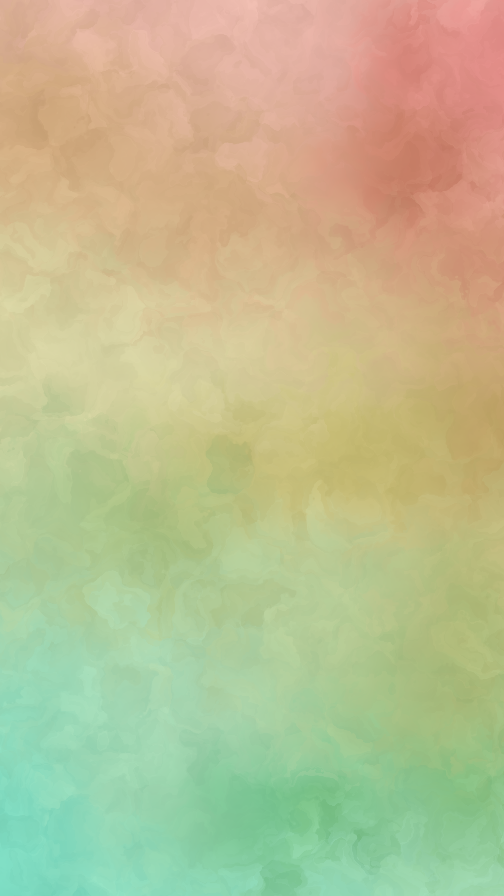
A WebGL 1 fragment shader for this background:

```glsl
precision highp float;
// Soft watercolour background: a tilted pink-to-aqua gradient is overlaid with
// broad pigment stains. Layered noise bends their outlines, and ragged cells
// at three sizes add the small crisp patches of overlapping dried paint.

uniform vec2 u_resolution;

#define TILT 0.22           // how far the gradient drops towards the right
#define BLEED 0.10          // bending of the stain outlines
#define PATCH_SHIFT 0.042   // colour displacement inside each patch
#define PATCH_TONE 0.034    // brightness change between patches
#define GRAIN_TONE 0.045    // brightness of the fine mottling
#define PATCH_SCALE 20.0    // largest patches per canvas height
#define RAGGEDNESS 0.075    // fraying of the patch outlines
#define EDGE_SHARPNESS 110.0

float hash(vec2 p) {
  return fract(sin(dot(p, vec2(127.1, 311.7))) * 43758.55);
}

vec2 hash2(vec2 p) {
  return vec2(hash(p), hash(p + 37.2));
}

float noise(vec2 p) {
  vec2 i = floor(p), f = fract(p);
  f = f * f * (3.0 - 2.0 * f);
  return mix(mix(hash(i), hash(i + vec2(1.0, 0.0)), f.x),
             mix(hash(i + vec2(0.0, 1.0)), hash(i + 1.0), f.x), f.y);
}

// Fractal noise centred on zero
float fbm(vec2 p) {
  float sum = 0.0, amp = 0.5;
  for (int i = 0; i < 5; i++) {
    sum += amp * (noise(p) - 0.5);
    p = mat2(1.6, 1.2, -1.2, 1.6) * p + 7.3;
    amp *= 0.5;
  }
  return sum;
}

// Random pair per cell, blended narrowly across the cell borders
vec2 patches(vec2 p) {
  vec2 cell = floor(p), sum = vec2(0.0);
  float total = 0.000001;
  for (int y = -1; y <= 1; y++) {
    for (int x = -1; x <= 1; x++) {
      vec2 id = cell + vec2(float(x), float(y));
      vec2 d = id + 0.15 + 0.7 * hash2(id) - p;
      float w = exp(-EDGE_SHARPNESS * dot(d, d) + 20.0);
      sum += w * (hash2(id + 91.7) - 0.5);
      total += w;
    }
  }
  return sum / total;
}

// Tilted gradient from the top right to the bottom left
vec3 baseWash(vec2 uv) {
  float t = 1.0 - uv.y - TILT * uv.x;
  vec3 c = vec3(0.905, 0.71, 0.66);
  c = mix(c, vec3(0.835, 0.70, 0.54), smoothstep(-0.10, 0.20, t));
  c = mix(c, vec3(0.835, 0.82, 0.62), smoothstep(0.14, 0.37, t));
  c = mix(c, vec3(0.70, 0.80, 0.60), smoothstep(0.38, 0.57, t));
  c = mix(c, vec3(0.63, 0.845, 0.70), smoothstep(0.55, 0.76, t));
  return mix(c, vec3(0.49, 0.86, 0.76), smoothstep(0.76, 1.08, t));
}

// Elliptical pigment with a gaussian falloff
vec3 stain(vec3 c, vec2 uv, vec2 centre, vec2 size, vec3 pigment, float amount) {
  vec2 d = (uv - centre) / size;
  return mix(c, pigment, amount * exp(-0.7 * dot(d, d)));
}

vec3 paint(vec2 uv) {
  vec3 sand = vec3(0.78, 0.62, 0.43), clay = vec3(0.75, 0.43, 0.33);
  vec3 rose = vec3(0.89, 0.53, 0.52), ochre = vec3(0.73, 0.59, 0.35);
  vec3 mustard = vec3(0.74, 0.69, 0.38), moss = vec3(0.60, 0.71, 0.43);
  vec3 leaf = vec3(0.43, 0.70, 0.42), jade = vec3(0.42, 0.75, 0.53);
  vec3 c = baseWash(uv);
  // Warm upper half
  c = stain(c, uv, vec2(0.11, 0.87), vec2(0.19, 0.08), sand, 0.60);
  c = stain(c, uv, vec2(0.45, 0.79), vec2(0.13, 0.05), sand, 0.40);
  c = stain(c, uv, vec2(1.0, 0.93), vec2(0.19, 0.12), rose, 0.85);
  c = stain(c, uv, vec2(0.80, 0.81), vec2(0.14, 0.08), clay, 0.70);
  c = stain(c, uv, vec2(0.79, 0.94), vec2(0.07, 0.05), vec3(0.83, 0.47, 0.42), 0.55);
  c = stain(c, uv, vec2(0.97, 0.71), vec2(0.12, 0.05), clay, 0.40);
  // Pale mist and golden middle
  c = stain(c, uv, vec2(0.24, 0.60), vec2(0.24, 0.06), vec3(0.84, 0.83, 0.65), 0.55);
  c = stain(c, uv, vec2(0.98, 0.51), vec2(0.17, 0.10), ochre, 0.75);
  c = stain(c, uv, vec2(0.71, 0.48), vec2(0.17, 0.07), mustard, 0.70);
  c = stain(c, uv, vec2(0.47, 0.48), vec2(0.13, 0.06), mustard, 0.40);
  c = stain(c, uv, vec2(0.32, 0.41), vec2(0.16, 0.06), moss, 0.50);
  // Cool lower half
  c = stain(c, uv, vec2(0.98, 0.29), vec2(0.18, 0.11), vec3(0.65, 0.67, 0.38), 0.60);
  c = stain(c, uv, vec2(0.75, 0.20), vec2(0.20, 0.07), moss, 0.35);
  c = stain(c, uv, vec2(0.38, 0.23), vec2(0.17, 0.06), vec3(0.68, 0.86, 0.73), 0.45);
  c = stain(c, uv, vec2(0.56, 0.085), vec2(0.17, 0.07), jade, 0.75);
  c = stain(c, uv, vec2(0.64, 0.09), vec2(0.06, 0.04), leaf, 0.40);
  c = stain(c, uv, vec2(0.93, 0.11), vec2(0.14, 0.07), leaf, 0.60);
  return stain(c, uv, vec2(0.0, 0.08), vec2(0.13, 0.13), vec3(0.45, 0.86, 0.77), 0.55);
}

void main() {
  vec2 uv = gl_FragCoord.xy / u_resolution;
  vec2 p = gl_FragCoord.xy / u_resolution.y;
  // Wet bleeding, then ragged patches from broad to fine
  vec2 bend = vec2(fbm(p * 7.0), fbm(p * 7.0 + 19.4));
  vec2 ragged = p + RAGGEDNESS * vec2(fbm(p * 24.0), fbm(p * 24.0 + 5.8));
  vec2 patchValue = patches(ragged * PATCH_SCALE)
                  + 0.7 * patches(ragged * PATCH_SCALE * 2.1 + 13.0)
                  + 0.5 * patches(ragged * PATCH_SCALE * 4.3 + 29.0);
  vec3 color = paint(uv + BLEED * bend + PATCH_SHIFT * patchValue);
  color += PATCH_TONE * patchValue.x + GRAIN_TONE * fbm(p * 18.0 + 41.0);
  gl_FragColor = vec4(clamp(color, 0.0, 1.0), 1.0);
}
```
